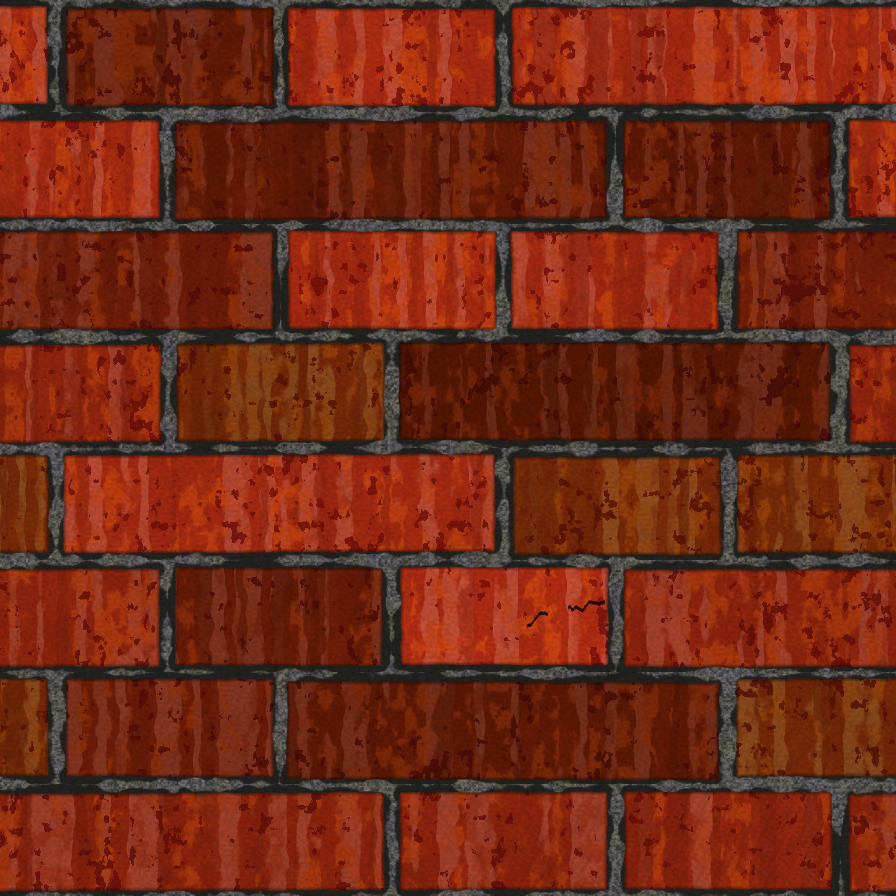
A Shadertoy shader for this texture:

```glsl
const float ROWS = 8.0;

// Firing tone per course: long brick, then the two short ones
const vec3 TONES[8] = vec3[8](
    vec3(0.90, 0.15, 0.95), vec3(0.18, 0.14, 0.90),
    vec3(0.34, 0.92, 0.88), vec3(0.05, 0.70, 0.46),
    vec3(0.88, 0.54, 0.50), vec3(0.66, 0.25, 1.00),
    vec3(0.15, 0.46, 0.30), vec3(0.62, 0.64, 0.70));

float hash(vec2 p) {
    return fract(sin(dot(p, vec2(127.1, 311.7))) * 43758.5453);
}

float noise(vec2 p) {
    vec2 i = floor(p), f = fract(p);
    f = f * f * (3.0 - 2.0 * f);
    return mix(mix(hash(i), hash(i + vec2(1, 0)), f.x),
               mix(hash(i + vec2(0, 1)), hash(i + vec2(1, 1)), f.x), f.y);
}

float fbm(vec2 p) {
    float sum = 0.0, amp = 0.533;
    for (int i = 0; i < 4; i++) {
        sum += amp * noise(p);
        p = p * 2.03 + 17.3;
        amp *= 0.5;
    }
    return sum;
}

float boxDistance(vec2 p, vec2 halfSize, float radius) {
    vec2 q = abs(p) - halfSize + radius;
    return length(max(q, 0.0)) + min(max(q.x, q.y), 0.0) - radius;
}

// Wavering vertical bands, eroded by blotches
float bars(vec2 p, float frequency, float seed, float threshold, float blotch) {
    float x = p.x + 0.05 * (noise(p * vec2(5.0, 7.0) + seed) - 0.5);
    float v = noise(vec2(x * frequency + seed, seed + p.y * 0.25));
    return smoothstep(threshold - 0.05, threshold + 0.05, v + 0.3 * (blotch - 0.5));
}

vec3 brickColor(vec2 p, float tone, float seed) {
    vec3 body = mix(vec3(0.30, 0.08, 0.01), vec3(0.65, 0.16, 0.07), tone);
    vec3 orange = mix(vec3(0.43, 0.14, 0.03), vec3(0.76, 0.25, 0.06), tone);
    vec3 dust = mix(vec3(0.41, 0.17, 0.10), vec3(0.74, 0.31, 0.22), tone);
    vec3 chip = mix(vec3(0.24, 0.04, 0.02), vec3(0.46, 0.06, 0.04), tone);
    vec2 s = p + seed;
    float blotch = fbm(s * 7.0);

    // Orange mottling, then pale dusty bands
    float mottle = smoothstep(0.42, 0.60, fbm(s * vec2(9.0, 6.0) + 31.0));
    float streak = bars(p, 8.0, seed + 5.0, 0.42, blotch);
    vec3 col = mix(body, orange, mottle * (0.15 + 0.75 * streak));
    float pale = bars(p, 12.0, seed + 11.0, 0.56, blotch);
    col = mix(col, dust, pale * (0.85 - 0.45 * mottle));
    col = mix(col, body * 0.9, 0.7 * bars(p, 10.0, seed + 23.0, 0.70, blotch));

    // Dark red chips gathered in columns
    float column = noise(s * vec2(4.0, 1.2) + 50.0) - 0.5;
    float chips = smoothstep(0.66, 0.70, fbm(s * vec2(13.0, 10.0)) + 0.24 * column);
    col = mix(col, chip, 0.85 * chips);

    // Mid-fired bricks lean brown
    float brown = 1.0 - smoothstep(0.05, 0.11, abs(tone - 0.5));
    col *= mix(vec3(1.0), vec3(0.94, 1.25, 0.75), brown);
    return col * (0.88 + 0.16 * noise(s * 45.0) + 0.08 * noise(s * 3.0));
}

vec3 mortarColor(vec2 p, float edge) {
    float patches = fbm(p * 5.0) - 0.5 + 0.35 * (noise(p * 1.7 + 9.0) - 0.5);
    float cover = smoothstep(0.0, 0.03, edge - 0.025 + 0.17 * patches);
    float grain = 0.6 * noise(p * 38.0) + 0.4 * hash(floor(p * 64.0));
    vec3 tint = mix(vec3(1.03, 1.01, 0.87), vec3(0.99, 0.97, 1.04), noise(p * 6.0 + 4.0));
    vec3 grit = tint * mix(0.16, 0.48, grain);
    vec3 gap = vec3(0.125, 0.125, 0.115) * (0.85 + 0.3 * grain);
    return mix(gap, grit, cover);
}

// Jagged hairline with a break in the middle
float crack(vec2 p, float pixel) {
    float y = 0.12 - 0.3 * p.x + 0.22 * (fbm(vec2(p.x * 9.0, 3.0)) - 0.5);
    float span = step(0.2, p.x) * step(p.x, 0.9) * step(0.09, abs(p.x - 0.48));
    return span * (1.0 - smoothstep(0.008, 0.008 + 1.5 * pixel, abs(p.y - y)));
}

void mainImage(out vec4 fragColor, in vec2 fragCoord) {
    vec2 p = fragCoord / iResolution.xy * ROWS;
    p.y = ROWS - p.y;
    float pixel = ROWS / iResolution.y;

    // Each course holds one long and two short bricks, shifted by five units
    float row = min(floor(p.y), ROWS - 1.0);
    float x = mod(p.x - 4.5 - 5.0 * row, 8.0);
    int kind = x < 4.0 ? 0 : (x < 6.0 ? 1 : 2);
    float halfLength = kind == 0 ? 2.0 : 1.0;
    float center = kind == 0 ? 2.0 : 3.0 + 2.0 * float(kind);
    float seed = 3.7 * (row * 3.0 + float(kind)) + 2.0;
    float tone = TONES[int(row)][kind];

    // Slightly loose placement and rough outline
    vec2 q = vec2(x - center, p.y - row - 0.51);
    q += 0.03 * (vec2(hash(vec2(seed, 1.0)), hash(vec2(seed, 2.0))) - 0.5);
    q.y += q.x * 0.012 * (hash(vec2(seed, 3.0)) - 0.5);
    float edge = boxDistance(q, vec2(halfLength - 0.075, 0.435), 0.025);
    edge += 0.014 * (noise(p * 9.0) - 0.5);

    vec3 brick = brickColor(q, tone, seed);
    brick *= 1.0 - 0.35 * smoothstep(-0.035, 0.0, edge);
    if (tone > 0.99) brick = mix(brick, vec3(0.12, 0.04, 0.03), crack(q, pixel));

    vec3 col = mix(brick, mortarColor(p, edge), smoothstep(-pixel, pixel, edge));
    fragColor = vec4(col, 1.0);
}
```
